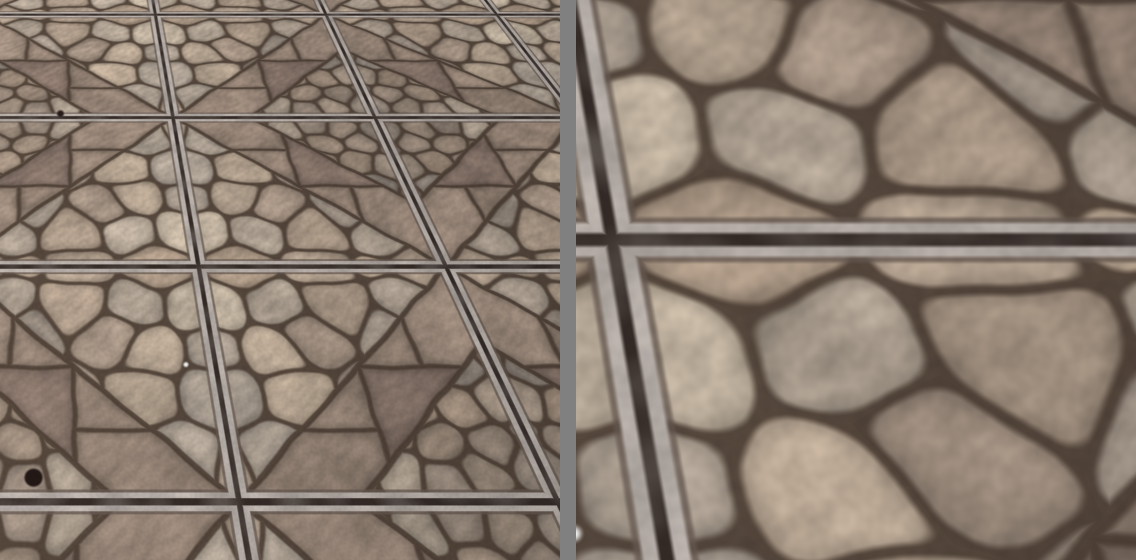
Left: the whole. Right: its middle third, enlarged.
This texture is drawn by a three.js fragment shader. Its source:

```glsl
// Worn stone-patterned floor tiles in perspective, mirrored in pairs around each corner.
varying vec2 vUv;

float hash(vec2 p) {
  return fract(sin(dot(p, vec2(127.1, 311.7))) * 4375.85);
}

vec2 gradient(vec2 p) {
  float angle = 6.2832 * hash(p);
  return vec2(cos(angle), sin(angle));
}

// Gradient noise, roughly -0.7 to 0.7
float noise(vec2 p) {
  vec2 i = floor(p), f = fract(p);
  vec2 w = f * f * f * (f * (f * 6.0 - 15.0) + 10.0);
  vec2 e = vec2(1.0, 0.0);
  float low = mix(dot(gradient(i), f), dot(gradient(i + e), f - e), w.x);
  float high = mix(dot(gradient(i + e.yx), f - e.yx), dot(gradient(i + 1.0), f - 1.0), w.x);
  return mix(low, high, w.y);
}

float smoothMin(float a, float b, float k) {
  float h = max(k - abs(a - b), 0.0) / k;
  return min(a, b) - h * h * k * 0.25;
}

float inside(float d, float width, float soft) {
  return 1.0 - smoothstep(width - soft, width + soft, d);
}

// Staggered, jittered site of one pebble
vec2 site(vec2 cell) {
  vec2 jitter = vec2(hash(cell), hash(cell + 17.3)) - 0.5;
  return cell + 0.5 + jitter * vec2(0.55, 0.6) + vec2(0.5 * mod(cell.y, 2.0) - 0.25, 0.0);
}

// Rounded Voronoi pebbles: x is the distance to the border, yz the cell
vec3 pebbles(vec2 p) {
  vec2 base = floor(p), nearest = base;
  float best = 9.0;
  for (int y = -1; y <= 1; y++)
    for (int x = -1; x <= 1; x++) {
      vec2 cell = base + vec2(float(x), float(y));
      float d = distance(p, site(cell));
      if (d < best) { best = d; nearest = cell; }
    }
  vec2 a = site(nearest);
  float border = 1.0;
  for (int y = -2; y <= 2; y++)
    for (int x = -2; x <= 2; x++) {
      vec2 cell = nearest + vec2(float(x), float(y));
      if (x != 0 || y != 0) {
        vec2 b = site(cell);
        border = smoothMin(border, dot(0.5 * (a + b) - p, normalize(b - a)), 0.16);
      }
    }
  return vec3(border, nearest);
}

void main() {
  // Floor perspective: tile columns and rows
  float down = 1.0 - vUv.y;
  float depth = down + 0.9766;
  vec2 floorPos = vec2((vUv.x - 0.2729 - 0.172 * down) / (0.304 * depth),
                       (1.0 / depth - 0.534) / 0.1544);
  vec2 soft = vec2(0.006 / depth, 0.010 / (depth * depth));
  float blur = 0.5 * (soft.x + soft.y);
  vec2 tile = floor(floorPos);

  // Mirror every second tile and bend the outlines a little
  vec2 t = abs(mod(floorPos + 1.0, 2.0) - 1.0);
  t += 0.014 * vec2(noise(t * 7.0), noise(t * 7.0 + 31.0));
  float side = t.y - t.x;

  // Large pebbles, small pebbles, or the diagonal band of slabs
  float gap;
  vec2 id;
  vec3 stone;
  if (side > 0.0 || side < -0.38) {
    float scale = side > 0.0 ? 4.2 : 6.6;
    vec3 pebble = pebbles(t * scale + (side > 0.0 ? 3.0 : 20.0));
    gap = pebble.x / scale;
    id = pebble.yz;
    stone = mix(vec3(0.56, 0.52, 0.49), vec3(0.75, 0.70, 0.63), hash(id + 5.0));
    stone = mix(stone, vec3(0.67, 0.57, 0.48), 0.6 * hash(id + 9.0));
    stone *= side > 0.0 ? 1.03 : 0.95;
  } else {
    vec2 s = step(0.51, t);
    gap = min(abs(t.x - 0.51), abs(t.y - 0.51));
    if (s.y > 0.5) gap = min(gap, abs(t.x - 0.74));
    if (s.x < 0.5) gap = min(gap, abs(t.y - 0.25));
    id = s + 3.0 * vec2(step(0.74, t.x) * s.y, step(0.25, t.y) * (1.0 - s.x));
    stone = mix(vec3(0.55, 0.48, 0.43), vec3(0.65, 0.58, 0.52), hash(id + 3.0));
    if (s.x > s.y) stone = vec3(0.51, 0.44, 0.40);
  }
  float diagonal = 0.707 * min(abs(side), abs(side + 0.38));

  // Mottled stone faces, different on every tile
  vec2 grain = floorPos + 0.3 * tile;
  float mottle = noise(grain * 7.0) + 0.7 * noise(vec2(grain.x + grain.y, grain.y - grain.x) * vec2(12.0, 27.0));
  vec3 color = stone * (1.0 + 0.17 * mottle + 0.08 * (hash(id + tile * 3.1) - 0.5));
  color *= 0.83 + 0.17 * smoothstep(0.0, 0.045, min(gap, diagonal));

  // Dark outlines
  float outline = max(inside(gap, 0.009, blur + 0.003), inside(diagonal, 0.0105, blur + 0.002));
  color = mix(color, vec3(0.29, 0.235, 0.195), 0.88 * outline);

  // Tile joints: brown rim, pale bevel, dark core
  vec2 joint = abs(fract(floorPos + 0.5) - 0.5);
  float rim = max(inside(joint.x, 0.038, soft.x), inside(joint.y, 0.041, soft.y));
  float bevel = max(inside(joint.x, 0.029, soft.x), inside(joint.y, 0.031, soft.y));
  float core = max(inside(joint.x, 0.009, soft.x), inside(joint.y, 0.012, soft.y));
  float wear = noise(floorPos * 9.0);
  color = mix(color, vec3(0.39, 0.34, 0.31), 0.75 * rim);
  color = mix(color, vec3(0.72, 0.69, 0.67) * (1.0 + 0.2 * wear), 0.9 * bevel);
  color = mix(color, vec3(0.20, 0.165, 0.15), core * clamp(0.9 + 0.5 * wear, 0.0, 1.0));

  // Chips, a glint and light falling off to the right
  color = mix(color, vec3(0.13, 0.09, 0.08), inside(distance(vUv, vec2(0.06, 0.147)), 0.016, 0.003));
  color = mix(color, vec3(0.15, 0.11, 0.10), inside(distance(vUv, vec2(0.108, 0.797)), 0.006, 0.003));
  color = mix(color, vec3(0.93), inside(distance(vUv, vec2(0.332, 0.349)), 0.004, 0.003));
  color *= mix(1.04, 0.92, vUv.x) * (1.0 + 0.06 * noise(vUv * 150.0));
  gl_FragColor = vec4(color, 1.0);
}
```
